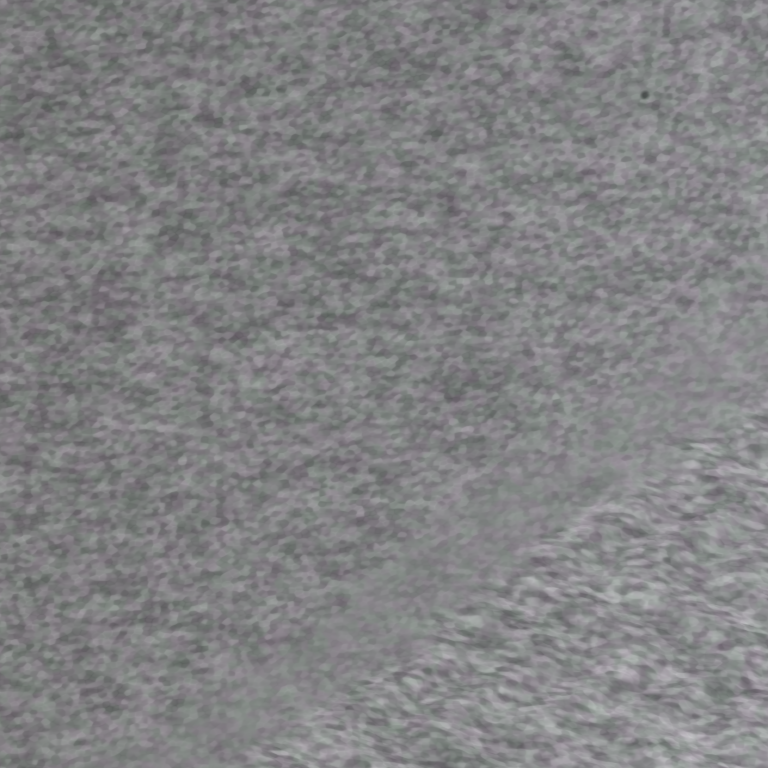
Reproduce this texture procedurally as a Shadertoy shader.

```glsl
vec3 hash3(vec2 p) {
    vec3 q = fract(vec3(p.xyx) * vec3(0.1031, 0.1030, 0.0973));
    q += dot(q, q.yxz + 33.33);
    return fract((q.xxy + q.yzz) * q.zyx);
}

// Cellular noise: soft grains of random tone, with roughly unit variance
float grains(vec2 p, float seed) {
    vec2 cell = floor(p);
    float tone = 0.0;
    float energy = 0.0;
    for (int y = -1; y <= 1; y++) {
        for (int x = -1; x <= 1; x++) {
            vec2 id = cell + vec2(x, y);
            vec3 rnd = hash3(id + seed);
            vec2 toGrain = id + rnd.xy - p;
            float weight = exp(-4.0 * dot(toGrain, toGrain));
            tone += weight * (rnd.z - 0.5) * 3.46;
            energy += weight * weight;
        }
    }
    return tone / sqrt(energy + 0.003);
}

// Tilts horizontal threads so they rise by slope across the canvas
vec2 tilt(vec2 uv, float slope) {
    return vec2(uv.x, uv.y - slope * uv.x);
}

// Fine fuzzy weave with short flecks and faint patches
float matteWeave(vec2 uv) {
    vec2 p = tilt(uv, 0.12);
    float fine = grains(p * vec2(125.0, 175.0), 311.0);
    float flecks = grains(uv * vec2(38.0, 125.0), 547.0);
    float patches = grains(uv * vec2(21.0, 40.0), 823.0);
    return 0.036 * fine + 0.020 * flecks + 0.011 * patches;
}

// Longer, crisper threads that catch the light
float glossyWeave(vec2 uv) {
    vec2 p = tilt(uv, -0.14);
    p.y += 0.003 * sin(uv.x * 47.0 + 3.0 * sin(uv.y * 31.0));
    float threads = grains(p * vec2(62.0, 165.0), 191.0);
    float fine = grains(p * vec2(120.0, 190.0), 677.0);
    float streaks = grains(p * vec2(19.0, 105.0), 433.0);
    return 0.046 * threads + 0.028 * fine + 0.022 * streaks;
}

// Signed distance to the diagonal fold, positive at the lower right
float foldDistance(vec2 uv) {
    vec2 foldStart = vec2(0.29, 0.0);
    vec2 foldNormal = normalize(vec2(0.52, -0.71));
    float wobble = 0.008 * grains(uv * vec2(14.0, 32.0), 95.0);
    return dot(uv - foldStart, foldNormal) + wobble;
}

// Broad shading, darkest at the upper left
float shading(vec2 uv, float gloss) {
    float diagonal = dot(uv, vec2(0.045, -0.025));
    float corner = 0.025 * smoothstep(0.6, 1.0, uv.x) * uv.y;
    return 0.494 + diagonal + corner + 0.030 * gloss;
}

void mainImage(out vec4 fragColor, in vec2 fragCoord) {
    vec2 uv = fragCoord / iResolution.xy;

    // Calm band beside the fold, then the glossy side
    float fold = foldDistance(uv);
    float gloss = smoothstep(-0.015, 0.035, fold);
    float band = (fold + 0.045) / 0.055;
    float calm = exp(-band * band);

    float weave = mix(matteWeave(uv), glossyWeave(uv), gloss);
    float light = shading(uv, gloss) + 0.012 * calm;
    light += weave * (1.0 - 0.5 * calm);

    // Small dark pit
    vec2 pitCenter = vec2(0.84, 0.876);
    float pit = 1.0 - smoothstep(0.002, 0.008, length(uv - pitCenter));
    light -= 0.2 * pit;

    // Faint pink, green and blue tints
    float pinkGreen = grains(uv * vec2(75.0, 95.0), 739.0);
    vec3 fiberTint = vec3(0.006, -0.007, 0.005) * pinkGreen;
    vec3 coolTint = vec3(-0.002, -0.001, 0.006) * (0.5 + uv.x);
    fragColor = vec4(clamp(vec3(light) + fiberTint + coolTint, 0.0, 1.0), 1.0);
}
```
